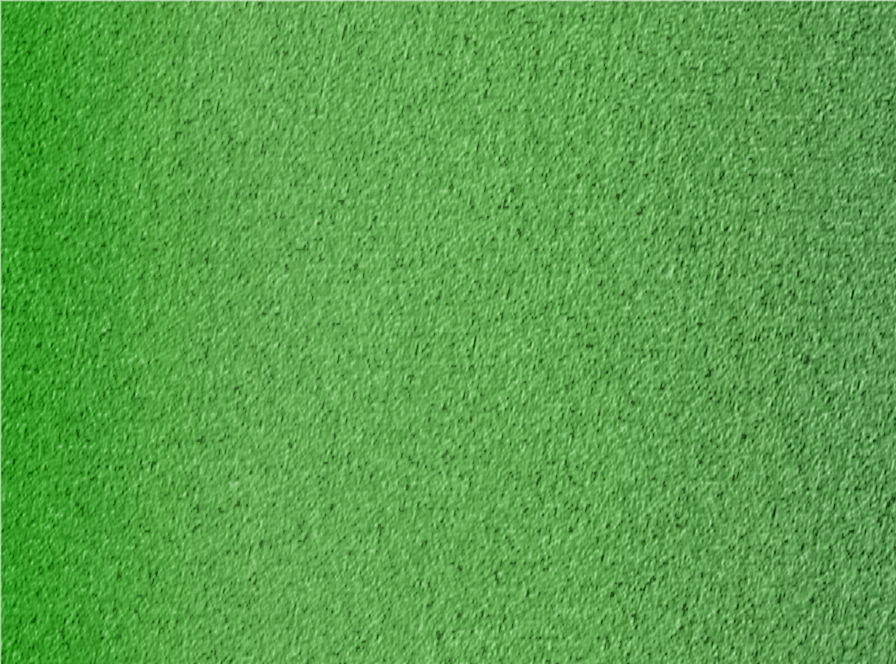
Write a Shadertoy shader that draws this texture.

```glsl
float hash(vec2 p) {
    return fract(sin(dot(p, vec2(127.1, 311.7))) * 43758.5453);
}

float noise(vec2 p) {
    vec2 cell = floor(p), f = fract(p);
    f = f * f * (3.0 - 2.0 * f);
    return mix(mix(hash(cell), hash(cell + vec2(1, 0)), f.x),
               mix(hash(cell + vec2(0, 1)), hash(cell + vec2(1, 1)), f.x), f.y);
}

// Short upright fibres, slightly leaning, in two fine sizes
float pileHeight(vec2 p) {
    p.x -= 0.2 * p.y;
    return 0.55 * noise(p * vec2(225, 125)) + 0.45 * noise(p * vec2(330, 205) + 37.0);
}

void mainImage(out vec4 fragColor, in vec2 fragCoord) {
    vec2 uv = fragCoord / iResolution.xy;
    vec2 p = fragCoord / iResolution.y;

    // Vivid left edge, soft middle, duller right side
    float cloud = noise(p * 3.5) + 0.5 * noise(p * 8.0 + 11.0) - 0.75;
    float across = uv.x + 0.05 * cloud;
    vec3 color = mix(vec3(0.19, 0.61, 0.13), vec3(0.39, 0.665, 0.32),
                     smoothstep(-0.08, 0.32, across));
    color = mix(color, vec3(0.345, 0.59, 0.31), smoothstep(0.5, 1.05, across));
    color += 0.015 * cloud + 0.025 * (noise(p * vec2(70, 6)) - 0.5);

    // Fibre tone with a little side light, rougher towards the right
    float height = pileHeight(p);
    float relief = height - pileHeight(p + vec2(0.0028, -0.002));
    float rough = mix(0.85, 1.2, smoothstep(0.3, 1.0, uv.x));
    color += rough * (0.26 * (height - 0.5) + 0.19 * relief);

    // Small dark pits and pale glints
    float pit = smoothstep(0.27, 0.12, height);
    color *= 1.0 - 0.32 * rough * pit;
    float glint = smoothstep(0.74, 0.92, height);
    color = mix(color, vec3(0.72, 0.86, 0.69), 0.35 * glint);

    // Pale hairline along the left and top edges
    float edge = min(p.x, 1.0 - p.y);
    color = mix(color, vec3(0.85, 0.92, 0.84), 0.7 * smoothstep(0.003, 0.001, edge));

    fragColor = vec4(clamp(color, 0.0, 1.0), 1.0);
}
```
